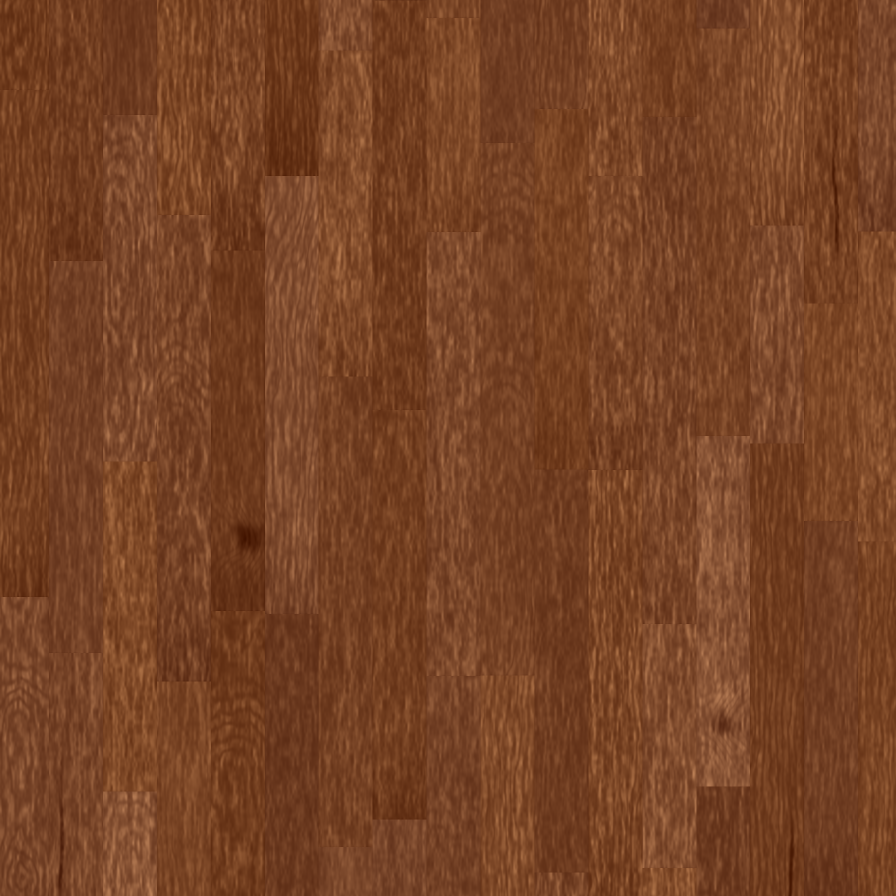
A WebGL 1 fragment shader for this texture:

```glsl
precision highp float;
// Stained oak strip floor: narrow upright boards with staggered end joints.
// Each board is a slice through a log (growth rings cut into arches or lines)
// covered with stretched noise for pores, plus rare knots, cracks and shading.

uniform vec2 u_resolution;

const vec3 STAIN = vec3(0.467, 0.264, 0.147);      // mean colour
const vec3 LIGHTEN = vec3(1.0, 0.88, 0.68);        // colour change per unit of tone
const vec3 REDDEN = vec3(0.002, -0.004, -0.015);   // hue drift between boards
const float BOARD_WIDTH = 0.0602;
const float BOARD_OFFSET = 0.0547;
const float BOARD_LENGTH = 0.42;
const float JOINT_JITTER = 0.65;
const float RING_SPACING = 0.0078;
const float BOARD_CONTRAST = 0.068;
const float RING_CONTRAST = 0.060;
const float PORE_CONTRAST = 0.125;
const float HIGHLIGHT_SKEW = 2.2;                  // favours light over dark extremes
const float KNOT_CHANCE = 0.08;
const float CRACK_CHANCE = 0.04;
const float SHADE_CHANCE = 0.25;

float hash(vec2 p) {
  vec3 q = fract(vec3(p.xyx) * vec3(0.1031, 0.1030, 0.0973));
  q += dot(q, q.yzx + 33.33);
  return fract((q.x + q.y) * q.z);
}

float noise(vec2 p) {
  vec2 i = floor(p), f = fract(p);
  f = f * f * (3.0 - 2.0 * f);
  float low = mix(hash(i), hash(i + vec2(1.0, 0.0)), f.x);
  float high = mix(hash(i + vec2(0.0, 1.0)), hash(i + vec2(1.0, 1.0)), f.x);
  return mix(low, high, f.y);
}

// One of several independent random values belonging to a board
float trait(vec2 board, float k) {
  return hash(board * 3.7 + vec2(k * 17.3 + 41.0, k * 9.1 + 73.0));
}

float joint(float column, float row) {
  return row + JOINT_JITTER * hash(vec2(column + 61.0, row + 27.0));
}

// Growth rings where the board cuts the log; a knot pushes them aside
float growthRings(vec2 p, vec2 board, float knotPush) {
  float arched = step(0.45, trait(board, 1.0));
  float heart = mix(0.10 + 0.08 * trait(board, 2.0),
                    (trait(board, 2.0) - 0.5) * 0.05, arched);
  float slope = (trait(board, 3.0) - 0.5) * 0.5;
  vec2 seed = board * 13.7;
  float depth = (p.y - 0.2 * trait(board, 4.0)) * slope
              + (noise(vec2(p.y * 9.0, 3.0) + seed) - 0.5) * 0.045;
  float radius = length(vec2(p.x - heart, depth));
  radius += (noise(p * vec2(38.0, 14.0) + seed) - 0.5) * 0.012;
  radius += (noise(p * vec2(150.0, 60.0) + seed) - 0.5) * 0.004;
  float wave = 0.5 + 0.5 * sin(6.2832 * (radius + knotPush) / RING_SPACING);
  return wave * wave;
}

vec3 floorColor(vec2 p) {
  // Find the board and the position inside it
  float across = (p.x - BOARD_OFFSET) / BOARD_WIDTH;
  float column = floor(across);
  float along = p.y / BOARD_LENGTH + hash(vec2(column + 11.0, 5.0)) * 7.0;
  float row = floor(along);
  if (along < joint(column, row)) row -= 1.0;
  vec2 board = vec2(column, row);
  vec2 local = vec2((fract(across) - 0.5) * BOARD_WIDTH,
                    (along - joint(column, row)) * BOARD_LENGTH);

  // Knot: dark ragged centre with rings bent around it
  vec2 knotCentre = vec2((trait(board, 6.0) - 0.5) * 0.03, 0.06 + 0.08 * trait(board, 7.0));
  vec2 toKnot = (local - knotCentre) * vec2(1.0, 1.25);
  float knotted = step(trait(board, 5.0), KNOT_CHANCE);
  float knotDistance = length(toKnot) + (noise(p * 75.0) - 0.5) * 0.014;
  float knotPush = knotted * 0.035 * exp(-dot(toKnot, toKnot) / 0.0018);
  float knot = knotted * (1.0 - smoothstep(0.002, 0.028, knotDistance));

  // Pores: short upright dashes at three scales, and broad soft blotches
  vec2 seed = board * 7.3;
  float flecks = noise(p * vec2(470.0, 190.0) + seed + 13.0) - 0.5;
  float finePores = noise(p * vec2(360.0, 75.0) + seed) - 0.5;
  float longPores = noise(p * vec2(210.0, 24.0) + seed + 31.0) - 0.5;
  float blotches = noise(p * vec2(22.0, 7.0) + seed + 57.0) - 0.5;
  float pores = 0.6 * flecks + finePores + 0.5 * longPores;
  float rings = growthRings(local, board, knotPush);

  float tone = (trait(board, 8.0) + trait(board, 9.0) - 1.0) * BOARD_CONTRAST;
  tone += pores * PORE_CONTRAST * mix(0.7, 1.15, trait(board, 10.0));
  tone -= (rings - 0.375) * RING_CONTRAST * mix(0.35, 1.2, trait(board, 11.0)) * (1.0 + 1.6 * finePores);
  tone += blotches * 0.035;
  tone += HIGHLIGHT_SKEW * tone * tone;

  // Some boards darken towards their lower end
  float shaded = step(trait(board, 12.0), SHADE_CHANCE);
  tone -= shaded * 0.04 * (1.0 - smoothstep(0.0, 0.10, local.y));

  // Rare dark crack running up a board
  float crackX = 0.04 * (trait(board, 14.0) - 0.5) + 0.005 * (noise(vec2(p.y * 16.0, column)) - 0.5);
  float crack = 1.0 - smoothstep(0.0006, 0.0034, abs(local.x - crackX));
  crack *= smoothstep(0.03, 0.08, local.y) * (1.0 - smoothstep(0.14, 0.24, local.y));
  tone -= crack * step(trait(board, 13.0), CRACK_CHANCE) * 0.14;
  tone -= knot * 0.13;

  // Faint joints
  float edge = min((0.5 - abs(fract(across) - 0.5)) * BOARD_WIDTH, local.y);
  tone -= 0.018 * (1.0 - smoothstep(0.0, 0.0016, edge));

  return STAIN + LIGHTEN * tone + REDDEN * (trait(board, 15.0) * 2.0 - 1.0);
}

void main() {
  // Four samples per pixel smooth the edges
  vec3 sum = vec3(0.0);
  for (int i = 0; i < 4; i++) {
    float n = float(i);
    vec2 shift = vec2(mod(n, 2.0), floor(n / 2.0)) * 0.5 - 0.25;
    sum += floorColor((gl_FragCoord.xy + shift) / min(u_resolution.x, u_resolution.y));
  }
  gl_FragColor = vec4(sum * 0.25, 1.0);
}
```
